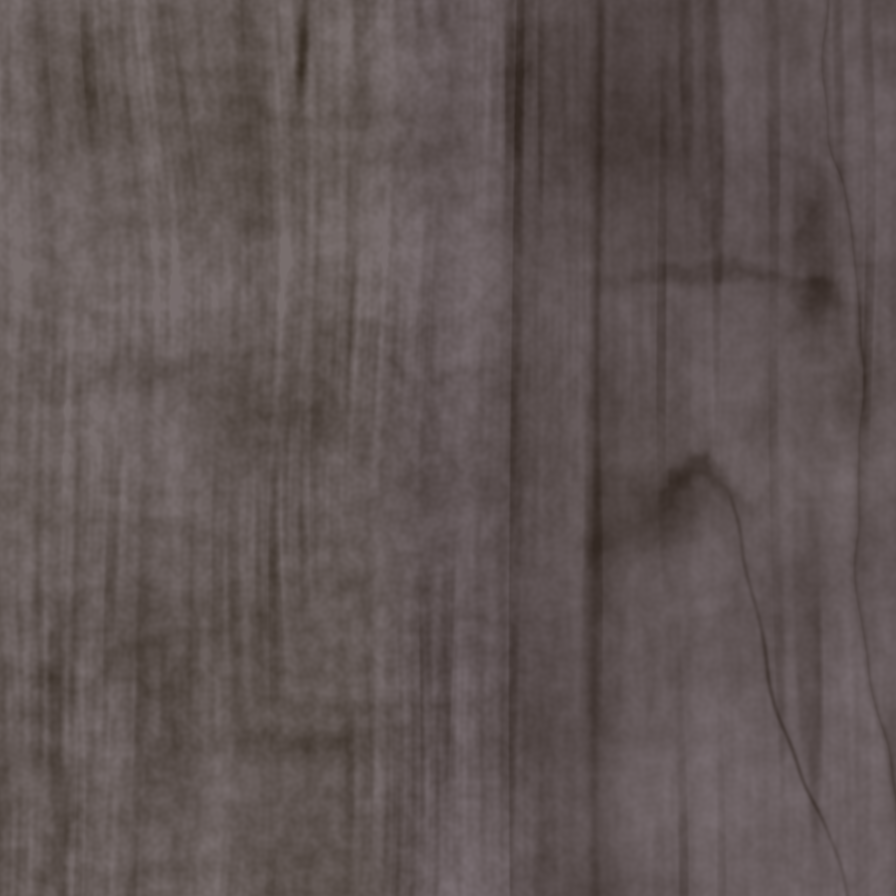
Write a three.js fragment shader that draws this texture.

```glsl
// Dim grey-brown timber veneer with upright grain, soft knots and fine cracks.
// Stretched gradient noise gives the grain, step edges give the growth bands,
// and warped blobs and curves darken the tone, which then picks the colour.

varying vec2 vUv;

const vec3 DARK_BROWN = vec3(0.288, 0.248, 0.228);
const vec3 PALE_MAUVE = vec3(0.447, 0.405, 0.405);
const vec3 MAUVE_TINT = vec3(0.000, -0.004, 0.012);

vec2 gradientAt(vec2 cell) {
  float h = fract(sin(dot(cell, vec2(127.1, 311.7))) * 43758.55);
  return vec2(cos(6.2832 * h), sin(6.2832 * h));
}

float gradientNoise(vec2 p) {
  vec2 i = floor(p);
  vec2 f = p - i;
  vec2 u = f * f * f * (f * (f * 6.0 - 15.0) + 10.0);
  vec2 e = vec2(1.0, 0.0);
  float low = mix(dot(gradientAt(i), f), dot(gradientAt(i + e.xy), f - e.xy), u.x);
  float high = mix(dot(gradientAt(i + e.yx), f - e.yx), dot(gradientAt(i + e.xx), f - e.xx), u.x);
  return 1.4 * mix(low, high, u.y);
}

float fbm(vec2 p) {
  float sum = 0.0;
  float amp = 0.5;
  for (int i = 0; i < 4; i++) {
    sum += amp * gradientNoise(p);
    p = p * 2.03 + 17.3;
    amp *= 0.5;
  }
  return sum;
}

// Soft elliptical spot, 1 at its centre
float blob(vec2 p, vec2 centre, vec2 radius) {
  vec2 q = (p - centre) / radius;
  return exp(-dot(q, q));
}

// Line of given half width around zero distance
float softLine(float d, float width) {
  return exp(-d * d / (width * width));
}

// Growth edge: abrupt on the left, fading to the right
float growthEdge(float x, float edge, float fade) {
  return smoothstep(edge - 0.002, edge + 0.002, x) * exp(-max(x - edge, 0.0) / fade);
}

// Upright streaks, broad to fine, with sparse dark broken lines
float grain(vec2 p, float fineWeight) {
  float broad = 0.22 * gradientNoise(p * vec2(9.0, 0.9) + 3.1);
  float middle = 0.24 * gradientNoise(p * vec2(25.0, 1.0) + 8.7);
  float fine = 0.26 * gradientNoise(p * vec2(62.0, 2.2) + 21.4);
  float hair = 0.22 * gradientNoise(p * vec2(125.0, 5.0) + 5.9);
  float lines = smoothstep(0.22, 0.6, gradientNoise(p * vec2(48.0, 1.6) + 33.0));
  float patches = 0.8 + 1.2 * gradientNoise(p * vec2(7.0, 4.0) + 50.0);
  return broad + middle + patches * (fineWeight * (fine + hair) - 0.30 * lines);
}

// Lighter and darker bands between growth edges, and broad pale areas
float bands(vec2 p) {
  float x = p.x + 0.006 * sin(2.6 * p.y + 1.0);
  float tone = 0.20 * softLine(x - 0.430, 0.009) + 0.14 * softLine(x - 0.540, 0.032);
  tone -= 0.42 * growthEdge(x, 0.574, 0.075);
  tone -= 0.34 * softLine(x - 0.669, 0.006) + 0.22 * softLine(x - 0.682, 0.024);
  tone -= 0.26 * softLine(x - 0.400, 0.022) * (1.0 - smoothstep(0.2, 0.6, p.y));
  tone += 0.34 * blob(p, vec2(0.00, 0.80), vec2(0.20, 0.35));
  tone += 0.26 * blob(p, vec2(0.14, 0.49), vec2(0.06, 0.10));
  tone += 0.30 * blob(p, vec2(0.84, 0.12), vec2(0.16, 0.28));
  tone += 0.20 * blob(p, vec2(0.86, 0.60), vec2(0.05, 0.07));
  return tone - 0.22 * blob(p, vec2(0.74, 0.90), vec2(0.12, 0.20));
}

// Dark knots and smudges, torn by noise
float knots(vec2 p) {
  vec2 q = p + 0.030 * vec2(fbm(p * 15.0), fbm(p * 15.0 + 40.0));
  float arch = q.y - 0.472 + 12.0 * (q.x - 0.785) * (q.x - 0.785);
  float dark = 0.60 * softLine(arch, 0.014) * softLine(q.x - 0.785, 0.040);
  dark += 0.55 * blob(q, vec2(0.765, 0.435), vec2(0.060, 0.040));
  dark += 0.32 * blob(q, vec2(0.782, 0.500), vec2(0.028, 0.040));
  dark += 0.32 * blob(q, vec2(0.685, 0.390), vec2(0.040, 0.022));
  dark += 0.80 * blob(q, vec2(0.917, 0.670), vec2(0.026, 0.038));
  dark += 0.60 * blob(q, vec2(0.922, 0.765), vec2(0.026, 0.075));
  dark += 0.60 * blob(q, vec2(0.950, 0.560), vec2(0.026, 0.070));
  dark += 0.30 * blob(q, vec2(0.855, 0.530), vec2(0.022, 0.040));
  dark += 0.45 * blob(q, vec2(0.810, 0.690), vec2(0.110, 0.012));
  dark += 0.40 * blob(q, vec2(0.800, 0.740), vec2(0.012, 0.070));
  dark += 0.45 * blob(q, vec2(0.120, 0.585), vec2(0.100, 0.020));
  dark += 0.75 * blob(q, vec2(0.060, 0.260), vec2(0.026, 0.090));
  dark += 0.55 * blob(q, vec2(0.068, 0.060), vec2(0.014, 0.100));
  dark += 0.50 * blob(q, vec2(0.190, 0.160), vec2(0.022, 0.110));
  dark += 0.35 * blob(q, vec2(0.320, 0.170), vec2(0.070, 0.015));
  return dark + 1.00 * blob(p, vec2(0.337 + 0.08 * (p.y - 0.93), 0.950), vec2(0.007, 0.070));
}

// Thin wandering cracks on the right, uneven in strength
float cracks(vec2 p) {
  float wobble = 0.008 * gradientNoise(vec2(p.y * 14.0, 2.5));
  float fall = (0.46 - p.y) / 0.46;
  float longX = 0.812 + 0.118 * fall + 0.014 * cos(6.2832 * fall) * fall + wobble;
  float longCrack = softLine(p.x - longX, 0.0030) * smoothstep(0.0, 0.06, fall);
  float sideX = 0.998 - 0.040 * smoothstep(0.08, 0.36, p.y) - 0.040 * smoothstep(0.62, 0.95, p.y);
  float sideCrack = softLine(p.x - sideX - wobble, 0.0040);
  float shade = growthEdge(p.x, sideX + wobble, 0.025);
  float wear = 0.75 + 0.6 * gradientNoise(vec2(7.3, p.y * 9.0));
  return wear * (0.65 * longCrack + 0.38 * sideCrack) + 0.30 * shade;
}

void main() {
  vec2 p = vUv;
  float leftSide = 1.0 - smoothstep(0.42, 0.70, p.x);
  float bend = gradientNoise(p * vec2(3.0, 1.8) + 6.0) * mix(0.006, 0.024, leftSide);
  float clouds = fbm(p * vec2(4.6, 5.2) + 11.0);
  float ripple = gradientNoise(p * vec2(6.0, 40.0) + vec2(0.0, 3.0 * clouds));
  float mottle = 0.22 * gradientNoise(p * vec2(60.0, 42.0)) + 0.14 * gradientNoise(p * 130.0);
  float tone = 0.61 + grain(p + vec2(bend, 0.0), mix(0.4, 1.0, leftSide));
  tone += bands(p) + 0.56 * clouds + 0.15 * ripple * mix(0.35, 1.0, leftSide);
  tone += mottle * mix(0.6, 1.0, leftSide) - knots(p) - cracks(p);
  vec3 wood = mix(DARK_BROWN, PALE_MAUVE, clamp(tone, -0.55, 1.15));
  float mauve = smoothstep(0.38, 0.50, p.x) + 0.5 * fbm(p * 3.0 + 30.0) - 0.3;
  gl_FragColor = vec4(wood + MAUVE_TINT * mauve, 1.0);
}
```
